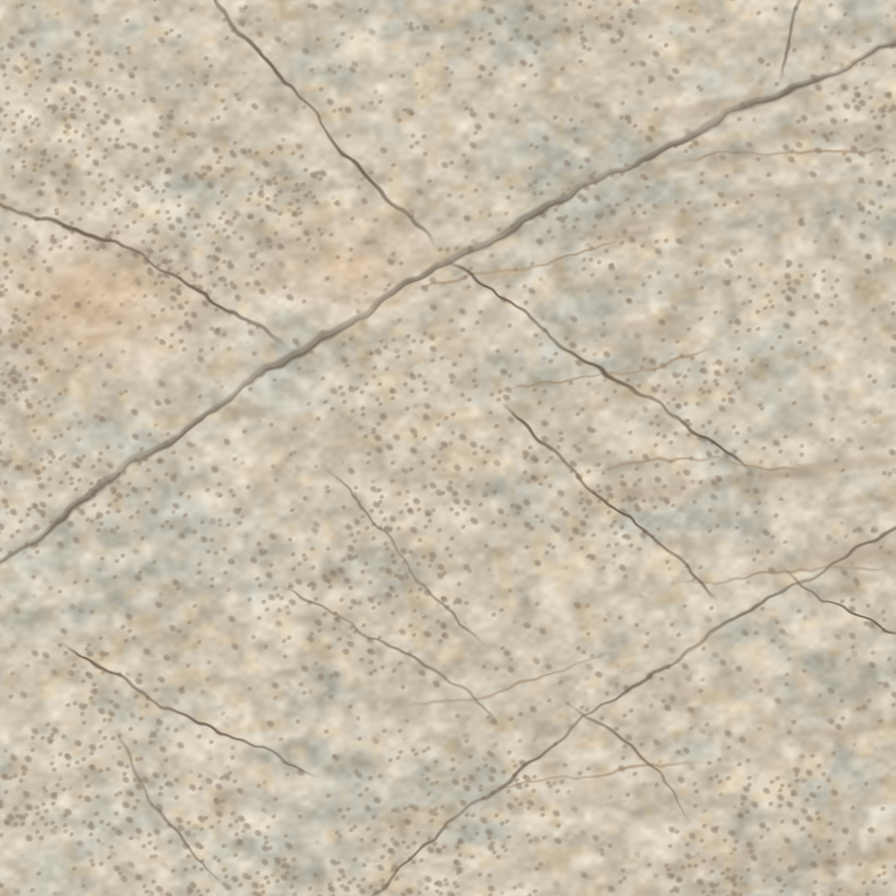
Write a Shadertoy shader that draws this texture.

```glsl
// Cream polished stone: soft layered mottling with grey-blue and peach clouds,
// cellular mineral specks, faint slanted bedding and wobbling dark cracks.
// Cracks are bent segments; the thin ones are scattered by loops.

const vec3 CREAM = vec3(0.812, 0.774, 0.704);
const vec3 PEACH = vec3(0.82, 0.71, 0.59);
const vec3 SPECK = vec3(0.53, 0.47, 0.40);
const vec3 TAN = vec3(0.62, 0.53, 0.42);
const vec3 VEIN_GREY = vec3(0.52, 0.485, 0.43);
const vec3 CRACK = vec3(0.39, 0.335, 0.28);

float hash(vec2 p) {
    vec3 q = fract(p.xyx * 0.1031);
    q += dot(q, q.yzx + 33.33);
    return fract((q.x + q.y) * q.z);
}

float noise(vec2 p) {
    vec2 i = floor(p), f = fract(p);
    f = f * f * (3.0 - 2.0 * f);
    float low = mix(hash(i), hash(i + vec2(1, 0)), f.x);
    float high = mix(hash(i + vec2(0, 1)), hash(i + vec2(1, 1)), f.x);
    return mix(low, high, f.y);
}

mat2 rotation(float angle) {
    float c = cos(angle), s = sin(angle);
    return mat2(c, s, -s, c);
}

// Returns distance to the nearest cell point and that cell's random value.
vec2 cellular(vec2 p) {
    vec2 home = floor(p);
    vec2 best = vec2(9.0, 0.0);
    for (int y = -1; y <= 1; y++)
    for (int x = -1; x <= 1; x++) {
        vec2 cell = home + vec2(x, y);
        vec2 point = cell + 0.15 + 0.7 * vec2(hash(cell), hash(cell + 47.0));
        float d = length(p - point);
        if (d < best.x) best = vec2(d, hash(cell + 91.0));
    }
    return best;
}

// Scattered soft grains; density is the share of cells that hold one.
float specks(vec2 p, float density, float radius) {
    vec2 c = cellular(p);
    float present = smoothstep(1.0 - density, 1.08 - density, c.y);
    return present * smoothstep(radius, radius * 0.25, c.x);
}

float wobble(float s, float seed) {
    return 0.0028 * sin(s * 31.0 + seed) + 0.0016 * sin(s * 73.0 + seed * 2.3)
         + 0.0008 * sin(s * 170.0 + seed * 4.1);
}

// Coverage of a rough crack from a to b, bowed to its left by bend.
float vein(vec2 p, vec2 a, vec2 b, float bend, float width, float seed, float soft) {
    float len = length(b - a);
    vec2 dir = (b - a) / len, q = p - a;
    float s = dot(q, dir), t = s / len;
    float side = dir.x * q.y - dir.y * q.x;
    side -= bend * 4.0 * t * (1.0 - t) + wobble(s, seed);
    side += (noise(p * 95.0 + seed) - 0.5) * 0.003;
    float taper = smoothstep(0.0, 0.04, min(s, len - s));
    float w = width * (0.8 + 0.25 * sin(s * 23.0 + seed * 3.0));
    float strength = 0.8 + 0.2 * sin(s * 41.0 + seed);
    return taper * strength * smoothstep(w + soft, max(w - soft, 0.0), abs(side));
}

float crackAt(vec2 p, vec2 center, float angle, float reach, float seed, float soft) {
    vec2 arm = reach * vec2(cos(angle), sin(angle));
    return vein(p, center - arm, center + arm, 0.012 * sin(seed * 2.0), 0.0014, seed, soft);
}

vec3 stone(vec2 p) {
    vec2 slant = rotation(-0.13) * p;
    vec2 grain = slant * vec2(0.8, 1.0);
    float mottle = 0.38 * noise(grain * 42.0) + 0.37 * noise(grain * 88.0 + 17.0)
                 + 0.25 * noise(grain * 170.0 + 5.0) - 0.5;
    float cloud = noise(p * 7.0 + 3.0) - 0.5;
    vec3 col = CREAM + 0.31 * mottle + 0.025 * cloud;

    // Cool and warm tints.
    float cool = smoothstep(0.5, 0.85, 0.6 * noise(grain * 16.0 + 31.0) + 0.4 * noise(grain * 50.0));
    float warm = smoothstep(0.55, 0.9, noise(grain * 60.0 + 71.0));
    col += cool * vec3(-0.075, -0.045, -0.025) + warm * vec3(0.015, -0.005, -0.035);
    float blush = smoothstep(0.17, 0.0, length((p - vec2(0.10, 0.66)) * vec2(1.0, 1.5)))
                + smoothstep(0.13, 0.0, length((p - vec2(0.39, 0.71)) * vec2(1.0, 1.6)));
    col = mix(col, PEACH + 0.25 * mottle, 0.6 * blush * (0.4 + noise(p * 22.0)));

    // Bedding streaks, stronger to the right.
    float bed = smoothstep(0.62, 0.95, noise(slant * vec2(5.0, 48.0) + 9.0));
    col = mix(col, TAN, 0.28 * bed * smoothstep(0.35, 0.95, p.x));

    // Mineral grains gathered in loose clusters.
    float cluster = 0.12 + 0.24 * smoothstep(0.35, 0.8, noise(p * 9.0 + 55.0));
    float coarse = specks(rotation(0.6) * p * vec2(62.0, 78.0), cluster, 0.40);
    float fine = specks(rotation(-0.5) * p * vec2(105.0, 125.0), cluster, 0.45);
    col = mix(col, SPECK, 0.55 * coarse);
    return mix(col, mix(SPECK, TAN, 0.4), 0.5 * fine);
}

void mainImage(out vec4 fragColor, in vec2 fragCoord) {
    vec2 p = fragCoord / iResolution.y;
    float soft = 0.0012 + 0.6 / iResolution.y;
    vec3 col = stone(p);

    // Pale tan threads, nearly level.
    for (int i = 0; i < 7; i++) {
        float k = float(i);
        vec2 center = vec2(0.55 + 0.4 * fract(0.3 + 0.755 * k), 0.13 + 0.115 * k);
        float thread = crackAt(p, center, 0.12 + 0.14 * sin(k * 1.7), 0.13, k + 20.0, soft);
        col = mix(col, TAN, 0.6 * thread);
    }
    // Thin cracks falling to the right.
    for (int i = 0; i < 7; i++) {
        float k = float(i);
        vec2 center = vec2(fract(0.68 + 0.755 * k), 0.08 + 0.4 * fract(0.9 + 0.57 * k));
        float crack = crackAt(p, center, -0.72 + 0.26 * sin(k * 2.4), 0.13 + 0.04 * cos(k), k, soft);
        col = mix(col, CRACK, (0.65 + 0.2 * cos(k * 2.0)) * crack);
    }
    // Long cracks that meet the broad grey vein.
    vec2 knot = vec2(0.49, 0.72);
    float cracks = vein(p, vec2(0.21, 1.04), knot, -0.006, 0.0021, 2.0, soft);
    cracks = max(cracks, vein(p, knot, vec2(0.85, 0.475), -0.008, 0.0019, 5.0, soft));
    cracks = max(cracks, vein(p, vec2(-0.05, 0.785), vec2(0.325, 0.605), 0.024, 0.0021, 8.0, soft));
    cracks = max(cracks, 0.8 * vein(p, vec2(0.38, -0.03), vec2(1.04, 0.43), 0.03, 0.0019, 3.0, soft));
    cracks = max(cracks, 0.7 * vein(p, vec2(0.87, 0.9), vec2(0.905, 1.05), 0.0, 0.0016, 6.0, soft));
    col = mix(col, CRACK, 0.85 * cracks);

    vec2 west = vec2(-0.05, 0.33), east = vec2(1.05, 0.97);
    float broad = vein(p, west, east, 0.05, 0.0046, 1.0, soft * 1.5);
    float core = vein(p, west, east, 0.0475, 0.0013, 1.0, soft);
    col = mix(col, VEIN_GREY + 0.1 * (noise(p * 80.0) - 0.5), 0.8 * broad);
    col = mix(col, CRACK, 0.5 * core);
    fragColor = vec4(clamp(col, 0.0, 1.0), 1.0);
}
```
